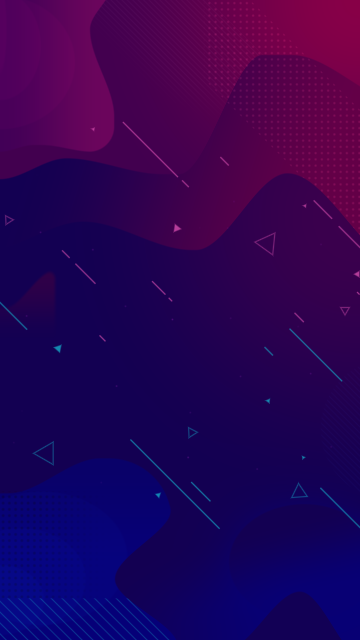
Reproduce this background procedurally as a Shadertoy shader.

```glsl
const vec2 CANVAS = vec2(4.32, 7.68);
const vec3 CRIMSON = vec3(0.53, 0, 0.28);
const vec3 PLUM = vec3(0.26, 0, 0.31);
const vec3 WINE = vec3(0.39, 0, 0.28);
const vec3 VIOLET = vec3(0.23, 0, 0.3);
const vec3 NAVY = vec3(0.075, 0, 0.32);
const vec3 ROYAL = vec3(0.025, 0, 0.47);
const vec3 PINK = vec3(0.83, 0.3, 0.68);
const vec3 TEAL = vec3(0.08, 0.66, 0.78);

float hash(vec2 p) {
  return fract(sin(dot(p, vec2(41.3, 289.1))) * 4375.85);
}

float fill(float d, float px) {
  return smoothstep(px, -px, d);
}

// Sum of eased steps, used as a flowing outline
float wave(float x, vec4 from, vec4 to, vec4 rise) {
  return dot(rise, smoothstep(from, to, vec4(x)));
}

// Intersection of two half spaces with a rounded corner
float corner(float a, float b, float r) {
  vec2 q = vec2(a, b) + r;
  return length(max(q, 0.0)) + min(max(q.x, q.y), 0.0) - r;
}

float ellipse(vec2 p, vec2 c, vec2 r) {
  return (length((p - c) / r) - 1.0) * min(r.x, r.y);
}

// Number of nested ellipses covering p
float contours(vec2 p, vec2 c, vec2 r, vec2 shift, vec2 shrink, float px) {
  float n = 0.0;
  for (float i = 0.0; i < 3.0; i++)
    n += fill(ellipse(p, c + shift * i, r - shrink * i), px);
  return n;
}

float hatch(float diag, float pitch, float px) {
  return fill(abs(fract(diag / pitch) - 0.5) * pitch * 0.707 - 0.004, px);
}

float dots(vec2 p, float pitch, float radius, float px) {
  return fill(length(fract(p / pitch) - 0.5) * pitch - radius, px);
}

// Diagonal strokes: start x, start y, extent
float streaks(vec2 p, vec3 s[6], float px) {
  float a = 0.0;
  for (int i = 0; i < 6; i++) {
    vec2 q = p - s[i].xy;
    float t = clamp((q.x + q.y) * 0.5, 0.0, s[i].z);
    a = max(a, fill(length(q - t) - 0.006, px));
  }
  return a;
}

// Triangles: centre, inner radius, edge angle; three outlined, then solid
float triangles(vec2 p, vec4 s[7], float px) {
  float a = 0.0;
  for (int i = 0; i < 7; i++) {
    vec2 q = p - s[i].xy;
    float ang = atan(q.y, q.x) - s[i].w;
    float d = length(q) * cos(ang - round(ang / 2.0944) * 2.0944) - s[i].z;
    a = max(a, i < 3 ? 0.7 * fill(abs(d) - 0.005, px) : fill(d, px));
  }
  return a;
}

// Faint specks, one per cell
float specks(vec2 p, float pitch, float px) {
  vec2 cell = floor(p / pitch);
  vec2 c = (cell + 0.15 + 0.7 * vec2(hash(cell), hash(cell + 7.0))) * pitch;
  return fill(length(p - c) - 0.008, px) * hash(cell + 3.0);
}

void mainImage(out vec4 fragColor, in vec2 fragCoord) {
  // Canvas units, y measured down from the top
  vec2 p = fragCoord / iResolution.xy * CANVAS;
  p.y = CANVAS.y - p.y;
  float px = CANVAS.x / iResolution.x, diag = p.x - p.y;

  // Upper glow with diagonal hatching
  vec3 col = mix(CRIMSON, PLUM, smoothstep(0.0, 3.3, length(p - vec2(4.32, 0))));
  col += 0.035 * hatch(diag, 0.065, px) * smoothstep(0.7, 1.3, diag) * fill(diag - 2.5, px) * fill(p.y - 1.2, 0.3);

  // Two broad waves and a dotted band
  float upper = 2.15 + wave(p.x, vec4(0, 0.8, 2.15, 3.5), vec4(0.8, 1.95, 3.15, 4.9), vec4(-0.25, 0.19, -1.43, 0.6));
  float lower = 3.02 + wave(p.x, vec4(-0.2, 1, 2.35, 3.45), vec4(1, 2.3, 3.45, 4.9), vec4(-0.36, 0.34, -0.92, 1.15));
  vec3 band = mix(NAVY, WINE, smoothstep(0.2, 4.2, p.x + 0.3 * (p.y - 2.0)));
  col = mix(col, band, fill(upper - p.y, px));
  float strip = fill(1.5 - diag, px) * fill(diag - 3.0, px) * fill(2.45 - p.x, px);
  col += vec3(0.12, 0.05, 0.06) * dots(p, 0.075, 0.012, px) * strip;
  vec3 deep = mix(VIOLET, NAVY, smoothstep(0.2, 3.6, length(p - vec2(4.3, 2.6))));
  col = mix(col, deep, fill(lower - p.y, px));

  // Magenta blob, upper left
  float side = 1.35 - 0.27 * smoothstep(-0.2, 0.35, p.y) + 0.29 * smoothstep(0.35, 1.4, p.y);
  float base = 1.82 - 0.08 * smoothstep(0.0, 0.4, p.x) + 0.08 * smoothstep(0.5, 1.1, p.x);
  vec3 blob = mix(vec3(0.26, 0, 0.34), vec3(0.42, 0.02, 0.36), smoothstep(0.0, 1.3, p.x));
  blob += vec3(0.025, 0, 0.01) * contours(p, vec2(0, 0.75), vec2(0.9, 0.8), vec2(0, -0.2), vec2(0.41, 0.15), px);
  col = mix(col, blob, fill(corner(p.x - side, p.y - base, 0.3), px));

  // Dim red patch, left edge
  float ridge = 3.7 - 0.45 * smoothstep(0.05, 0.65, p.x);
  float ember = fill(corner(ridge - p.y, p.x - 0.66, 0.1), 0.03) * smoothstep(4.1, 3.3, p.y);
  col = mix(col, vec3(0.21, 0, 0.27), 0.8 * ember);

  // Blue swell, lower right: halo, arch and dark hump
  float arch = ellipse(p, vec2(3.65, 6.75), vec2(0.9, 0.7));
  col = mix(col, ROYAL, 0.35 * exp(-5.0 * max(arch, 0.0)) * fill(-arch, px));
  col = mix(col, ROYAL, 0.9 * smoothstep(6.2, 7.2, p.y + 0.25 * (p.x - 3.5)) * smoothstep(0.8, 3.6, p.x));
  float hump = 7.8 - 0.7 * smoothstep(2.7, 3.6, p.x) + 0.85 * smoothstep(3.6, 4.4, p.x);
  col = mix(col, NAVY, 0.9 * fill(hump - p.y, px));
  col += vec3(0.01, 0.02, 0.04) * hatch(diag, 0.07, px) * fill(length(p - vec2(4.7, 5.15)) - 0.85, px);

  // Blue blob, lower left, with dots and hatching
  float crest = 5.92 - 0.42 * smoothstep(0.1, 1.2, p.x);
  float edge = 2.06 - 0.68 * smoothstep(6.1, 6.95, p.y) + 0.75 * smoothstep(6.95, 7.75, p.y);
  vec3 blue = mix(vec3(0.035, 0.005, 0.41), ROYAL, smoothstep(5.5, 6.8, p.y));
  blue += vec3(0, 0.01, 0.02) * contours(p, vec2(0.5, 6.7), vec2(1.03, 0.8), vec2(-0.25, 0.25), vec2(0.25, 0.19), px);
  col = mix(col, blue, fill(corner(crest - p.y, p.x - edge, 0.75), px));
  float dotFade = smoothstep(1.4, 0.3, p.x) * fill(5.9 - p.y, px) * fill(p.y - 7.18, px);
  col.b -= 0.1 * dots(p, 0.075, 0.016, px) * dotFade;
  col = mix(col, TEAL, 0.4 * hatch(diag, 0.13, px) * fill(7.18 - p.y, px) * fill(diag + 5.58, px));

  // Scattered strokes, triangles and specks
  float pink = streaks(p, vec3[6](vec3(1.48, 1.47, 0.65), vec3(2.19, 2.17, 0.07), vec3(2.65, 1.89, 0.09),
    vec3(3.77, 2.41, 0.21), vec3(4.07, 2.72, 0.25), vec3(2.03, 3.58, 0.03)), px);
  pink = max(pink, streaks(p, vec3[6](vec3(0.75, 3.01, 0.08), vec3(0.91, 3.17, 0.23), vec3(1.83, 3.38, 0.15),
    vec3(4.29, 3.51, 0.02), vec3(3.54, 3.76, 0.1), vec3(1.2, 4.03, 0.06)), px));
  pink = max(pink, triangles(p, vec4[7](vec4(3.21, 2.92, 0.076, 0.1), vec4(0.1, 2.64, 0.03, 3.1), vec4(4.14, 3.72, 0.03, -1.57),
    vec4(2.12, 2.74, 0.028, -0.9), vec4(4.29, 3.29, 0.022, 0), vec4(3.66, 2.47, 0.012, 0.1), vec4(1.12, 1.55, 0.012, 0.2)), px));
  float teal = streaks(p, vec3[6](vec3(3.48, 3.95, 0.62), vec3(3.18, 4.17, 0.09), vec3(0, 3.63, 0.32),
    vec3(1.57, 5.28, 1.06), vec3(2.3, 5.79, 0.22), vec3(3.85, 5.86, 0.47)), px);
  teal = max(teal, triangles(p, vec4[7](vec4(0.56, 5.44, 0.078, 0), vec4(2.3, 5.19, 0.034, 3.1), vec4(3.59, 5.91, 0.054, 1.5),
    vec4(0.7, 4.18, 0.028, 0.2), vec4(3.22, 4.81, 0.016, 0.1), vec4(1.9, 5.94, 0.019, 0.3), vec4(3.64, 5.49, 0.012, 3)), px));
  col = mix(mix(col, PINK, 0.8 * pink), TEAL, 0.8 * teal);
  float middle = smoothstep(2.0, 2.6, p.y) * smoothstep(6.2, 5.8, p.y);
  col = mix(col, vec3(0.5, 0.1, 0.65), 0.5 * specks(p, 0.85, px) * middle);

  fragColor = vec4(col, 1);
}
```
